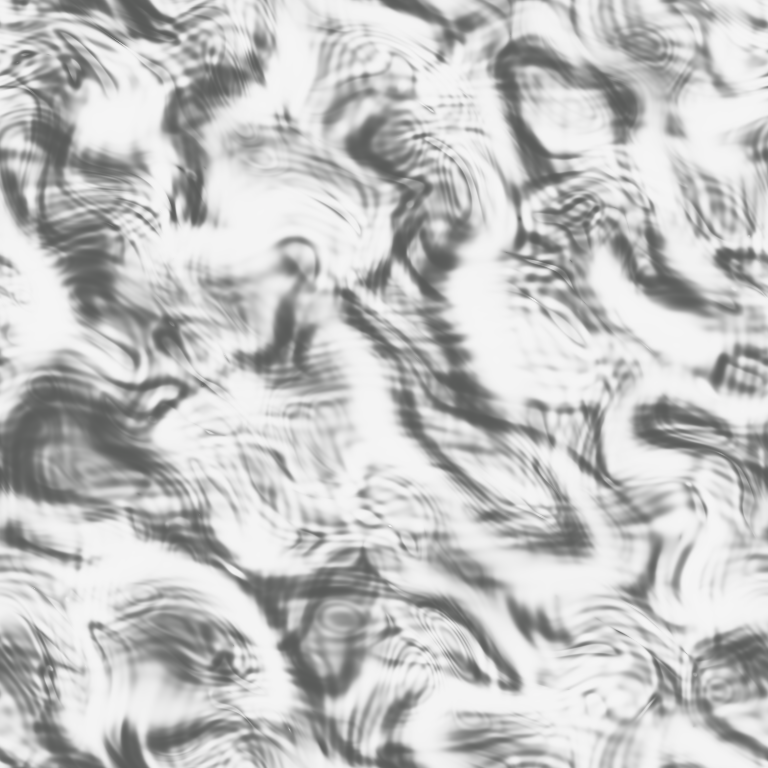
This texture is drawn by a Shadertoy shader. Its source:

```glsl
const float TAU = 6.2831853;

vec3 hash3(float n) {
    return fract(sin(n * vec3(12.99, 78.23, 37.72) + 1.3) * 43758.5);
}

// Layered sines with whole wave numbers: x is the height, yz its slope.
// Waves are tightened along the given axis, so crests run across it.
vec3 waves(vec2 p, float scale, float seed, vec2 axis) {
    vec3 sum = vec3(0.0);
    for (int i = 0; i < 16; i++) {
        vec3 rnd = hash3(float(i) + seed);
        float angle = (float(i) + rnd.x) / 16.0 * TAU * 0.5;
        vec2 dir = vec2(cos(angle), sin(angle));
        dir += axis * dot(dir, axis);
        vec2 k = TAU * round(scale * mix(0.5, 1.1, rnd.y) * dir);
        float phase = dot(k, p) + TAU * rnd.z;
        sum += vec3(sin(phase), k * cos(phase));
    }
    return sum * sqrt(2.0 / 16.0);
}

// Bright cords with a dark furrow on one side and thin lines around them.
// Returns the relief and the coverage of the cord.
vec2 folds(vec2 p, float scale, float seed, float strength) {
    vec3 field = waves(p, scale, seed, vec2(0.6));
    float side = field.x * scale / (length(field.yz) + scale);
    float cord = exp(-pow(abs(side) / (side > 0.0 ? 0.05 : 0.075), 2.0));
    float furrow = exp(-pow(abs(side - 0.135) / 0.065, 2.0));
    float lines = cos(field.x * 64.0 / scale + 3.0 * strength);
    float relief = strength * (1.5 * cord - 1.7 * furrow);
    relief += 0.28 * lines * (1.0 - cord) * (1.2 - strength);
    return vec2(relief, cord * strength);
}

void mainImage(out vec4 fragColor, in vec2 fragCoord) {
    vec2 uv = fragCoord / iResolution.xy;
    vec2 bend = vec2(waves(uv, 5.0, 20.0, vec2(0.0)).x,
                     waves(uv, 5.0, 50.0, vec2(0.0)).x);
    vec2 p = uv + 0.012 * bend;

    // Folds at three sizes; the large cords cover the smaller ones
    vec2 large = folds(p, 3.2, 80.0, smoothstep(-1.4, 0.5, bend.x));
    vec2 medium = folds(p, 6.5, 110.0, smoothstep(-1.0, 1.0, bend.y));
    vec2 small = folds(p, 13.0, 140.0, smoothstep(-0.6, 1.6, -bend.x));
    float open = 1.0 - 0.8 * large.y;
    float relief = large.x + open * (0.8 * medium.x
                 + 0.5 * small.x * (1.0 - 0.7 * medium.y));

    // Fine brushed streaks, level in some places and upright in others
    float level = waves(p, 7.0, 170.0, vec2(0.0, 3.0)).x;
    float upright = waves(p, 7.0, 200.0, vec2(3.0, 0.0)).x;
    relief += 0.3 * open * mix(level, upright, smoothstep(-0.5, 1.5, bend.y));

    // Broad patches of light and dark
    relief += 0.4 * waves(p, 4.0, 230.0, vec2(0.6)).x;

    float light = 1.0 / (1.0 + exp(-1.8 * relief));
    vec3 paper = vec3(0.96);
    vec3 graphite = vec3(0.35, 0.355, 0.35);
    fragColor = vec4(mix(paper, graphite, pow(1.0 - light, 1.8)), 1.0);
}
```
